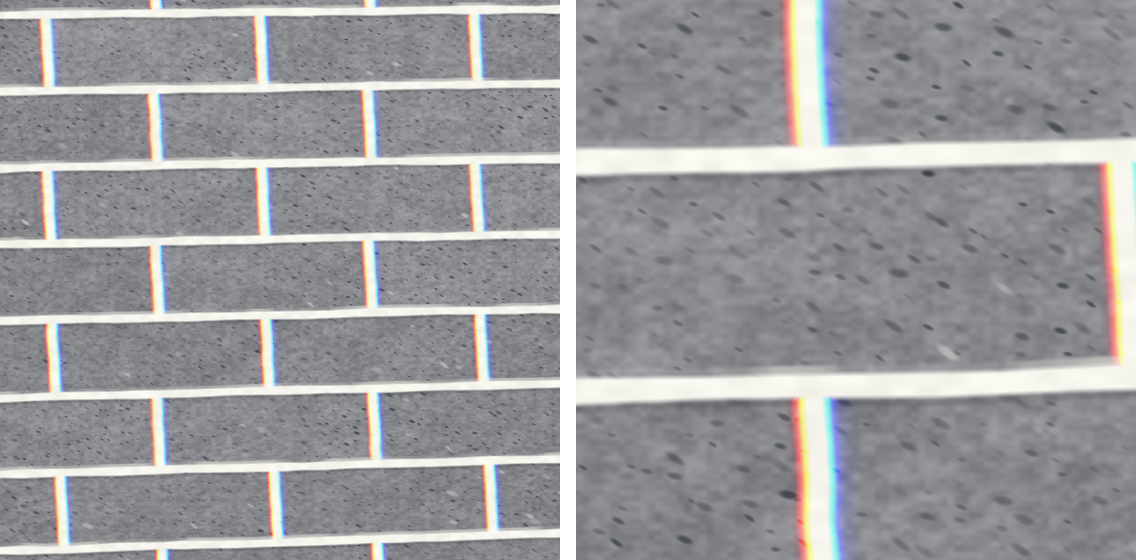
Left, the full canvas; right, a detail of the centre.
Write a WebGL 1 fragment shader that draws this texture.

```glsl
precision highp float;
// Grey speckled brick wall in running bond with pale mortar, slightly tilted, with colour-fringed joints.

uniform vec2 u_resolution;

// Layout, in canvas units measured from the top left
const float FIRST_BED = 0.026;      // height of bed joint 0 at the left edge
const float BED_TILT = 0.0104;      // rise of bed joint 0 across the canvas
const float COURSE_PITCH = 0.1369;  // course height at the left edge
const float PITCH_LOSS = 0.003;     // course height lost towards the right
const float BRICK_PERIOD = 0.3832;
const float EVEN_START = 0.0838;
const float ODD_START = 0.277;
const float EVEN_DRIFT = 0.00076;   // shift per squared course number
const float ODD_DRIFT = 0.00033;
const float JOINT_LEAN = 0.055;
const float BED_HALF = 0.0073;
const float HEAD_HALF = 0.0096;
const float EDGE_SOFT = 0.0022;
const float FRINGE = 0.0034;        // red and blue separation at head joints

// Wear
const vec2 PIT_CELL = vec2(0.0185, 0.0145);
const float PIT_CHANCE = 0.62;
const vec2 CHIP_CELL = vec2(0.034, 0.027);
const float CHIP_CHANCE = 0.07;

const vec3 BRICK = vec3(0.535, 0.54, 0.555);
const vec3 PIT = vec3(0.20, 0.21, 0.25);
const vec3 CHIP = vec3(0.79, 0.79, 0.77);
const vec3 MORTAR = vec3(0.965, 0.965, 0.935);
const vec3 MORTAR_SHADE = vec3(0.77, 0.77, 0.755);
const vec3 BLUE_GLOW = vec3(-0.02, -0.01, 0.10);
const vec3 RED_GLOW = vec3(0.05, -0.05, -0.04);

float hash(vec2 p) {
  return fract(sin(dot(p, vec2(127.1, 311.7))) * 43758.5453);
}

float noise(vec2 p) {
  vec2 i = floor(p), f = fract(p);
  f = f * f * (3.0 - 2.0 * f);
  return mix(mix(hash(i), hash(i + vec2(1.0, 0.0)), f.x),
             mix(hash(i + vec2(0.0, 1.0)), hash(i + 1.0), f.x), f.y);
}

// Soft slanted flecks, at most one per cell
float flecks(vec2 p, vec2 cell, float chance, float seed) {
  vec2 g = p / cell;
  float cover = 0.0;
  for (int j = -1; j <= 1; j++) {
    for (int i = -1; i <= 1; i++) {
      vec2 id = floor(g) + vec2(float(i), float(j));
      vec2 key = id + seed;
      vec2 centre = id + 0.1 + 0.8 * vec2(hash(key + 3.1), hash(key + 7.7));
      vec2 d = (g - centre) * vec2(1.0, cell.y / cell.x);
      d.y -= (0.1 + 0.5 * hash(key + 17.9)) * d.x;
      float size = hash(key + 11.3);
      d /= vec2(0.36, 0.17) * mix(0.5, 1.15, size * size);
      float present = step(hash(key + 23.5), chance);
      float strength = mix(0.25, 1.0, hash(key + 31.2));
      cover = max(cover, present * strength * (1.0 - smoothstep(0.3, 1.1, length(d))));
    }
  }
  return cover;
}

void main() {
  vec2 p = gl_FragCoord.xy / u_resolution;
  p.y = 1.0 - p.y;
  float soft = max(EDGE_SOFT, 0.8 / min(u_resolution.x, u_resolution.y));

  // Courses and bed joints
  float pitch = COURSE_PITCH - PITCH_LOSS * p.x;
  float course = (p.y - FIRST_BED + BED_TILT * p.x) / pitch;
  float row = floor(course);
  float bedId = floor(course + 0.5);
  float bedDist = (course - bedId) * pitch;
  bedDist += 0.0026 * (noise(vec2(p.x * 9.0, bedId * 7.3)) - 0.5);
  float bedHalf = BED_HALF + 0.0018 * (noise(vec2(p.x * 24.0, bedId * 5.1 + 40.0)) - 0.5);
  float bed = 1.0 - smoothstep(bedHalf - soft, bedHalf + soft, abs(bedDist));

  // Head joints, staggered every other course
  float start = mod(row, 2.0) < 0.5 ? EVEN_START + EVEN_DRIFT * row * row
                                    : ODD_START + ODD_DRIFT * row * row;
  float x = p.x - start - JOINT_LEAN * (fract(course) - 0.5) * pitch;
  float headId = floor(x / BRICK_PERIOD + 0.5);
  float headDist = x - headId * BRICK_PERIOD + 0.003 * (hash(vec2(headId, row)) - 0.5);
  headDist += 0.0018 * (noise(vec2(p.y * 45.0, headId + row * 3.0)) - 0.5);
  vec3 split = abs(vec3(headDist) + FRINGE * vec3(1.0, 0.0, -1.0));
  vec3 head = 1.0 - smoothstep(vec3(HEAD_HALF - soft), vec3(HEAD_HALF + soft), split);

  // Brick face: tone, grain, pits and pale chips
  vec2 brickId = vec2(floor(x / BRICK_PERIOD), row);
  float tone = 0.035 * (hash(brickId + 5.0) - 0.5) + 0.035 * (0.5 - p.y);
  tone += 0.05 * (noise(p * vec2(22.0, 34.0)) - 0.5);
  tone += 0.09 * (noise(p * vec2(110.0, 170.0)) - 0.5);
  tone += 0.07 * (noise(p * vec2(230.0, 300.0) + 50.0) - 0.5);
  vec3 color = BRICK + tone;
  float patchiness = mix(0.35, 1.0, noise(p * vec2(11.0, 17.0) + 9.0));
  color = mix(color, PIT, 0.85 * patchiness * flecks(p, PIT_CELL, PIT_CHANCE, 2.0));
  color = mix(color, CHIP, 0.8 * flecks(p, CHIP_CELL, CHIP_CHANCE, 61.0));

  // Coloured glow beside heads, shadow below beds, worn lip above them
  color += BLUE_GLOW * exp(-pow((headDist - HEAD_HALF - 0.005) / 0.006, 2.0));
  color += RED_GLOW * exp(-pow((headDist + HEAD_HALF + 0.004) / 0.003, 2.0));
  color -= 0.07 * exp(-pow((bedDist - bedHalf - 0.003) / 0.0025, 2.0));
  float lipWear = smoothstep(0.4, 0.7, noise(vec2(p.x * 13.0, bedId * 9.7 + 3.0)));
  float lip = 1.0 - smoothstep(0.001, 0.0045, abs(bedDist + bedHalf + 0.0022));
  color = mix(color, MORTAR_SHADE, lip * mix(0.2, 0.85, lipWear));

  // Mortar over the bricks
  vec3 mortar = MORTAR + 0.05 * (noise(p * vec2(70.0, 120.0)) - 0.5);
  color = mix(color, mortar, max(head, vec3(bed)));

  gl_FragColor = vec4(clamp(color, 0.0, 1.0), 1.0);
}
```
